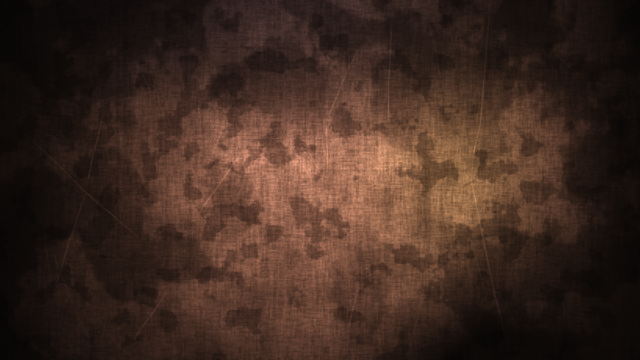
This texture is drawn by a WebGL 2 fragment shader. Its source:

```glsl
#version 300 es
precision highp float;
// Worn brown leather: warm central glow, dark stains, woven grain and fine scratches.
uniform vec2 u_resolution;
out vec4 fragColor;

float hash(vec2 p) {
  vec3 q = fract(p.xyx * vec3(0.1031, 0.1030, 0.0973));
  q += dot(q, q.yzx + 33.33);
  return fract((q.x + q.y) * q.z);
}

float noise(vec2 p) {
  vec2 i = floor(p), f = fract(p);
  f = f * f * (3.0 - 2.0 * f);
  return mix(mix(hash(i), hash(i + vec2(1, 0)), f.x),
             mix(hash(i + vec2(0, 1)), hash(i + vec2(1, 1)), f.x), f.y);
}

float fbm(vec2 p) {
  float sum = 0.0, amp = 0.5;
  for (int i = 0; i < 6; i++) {
    sum += amp * noise(p);
    p = mat2(1.6, 1.2, -1.2, 1.6) * p + 7.3;
    amp *= 0.5;
  }
  return sum;
}

// Soft elliptical spot of light
float glow(vec2 p, vec2 center, vec2 radius) {
  vec2 d = (p - center) / radius;
  return exp(-dot(d, d));
}

// Thin stroke from a to b, fading at both ends
float scratch(vec2 p, vec2 a, vec2 b, float width) {
  vec2 ab = b - a;
  float h = clamp(dot(p - a, ab) / dot(ab, ab), 0.0, 1.0);
  float soft = max(width, 0.7 / u_resolution.y);
  return (1.0 - smoothstep(0.0, 2.0 * soft, length(p - a - ab * h)))
       * (0.45 + 0.55 * smoothstep(0.0, 0.3, h * (1.0 - h) * 2.0));
}

// Broad distribution of light over the surface
float lighting(vec2 p) {
  float light = 0.06;
  light += 0.30 * glow(p, vec2(0.88, 0.42), vec2(0.62, 0.42));
  light += 0.15 * glow(p, vec2(0.95, 0.54), vec2(0.50, 0.20));
  light += 0.11 * glow(p, vec2(0.77, 0.55), vec2(0.14, 0.13));
  light += 0.14 * glow(p, vec2(1.09, 0.53), vec2(0.18, 0.16));
  light += 0.17 * glow(p, vec2(1.29, 0.57), vec2(0.13, 0.20));
  light += 0.12 * glow(p, vec2(0.87, 0.20), vec2(0.33, 0.25));
  light += 0.12 * glow(p, vec2(0.92, 0.95), vec2(0.32, 0.25));
  light += 0.08 * glow(p, vec2(0.52, 0.62), vec2(0.20, 0.20));
  light += 0.10 * glow(p, vec2(1.50, 0.58), vec2(0.20, 0.35));
  light -= 0.14 * glow(p, vec2(1.36, 0.03), vec2(0.25, 0.17));
  return max(light, 0.03);
}

void main() {
  vec2 uv = gl_FragCoord.xy / u_resolution;
  vec2 p = uv * vec2(16.0 / 9.0, 1.0);
  float light = lighting(p + 0.08 * (vec2(fbm(p * 5.0), fbm(p * 5.0 + 31.0)) - 0.5));

  // Peeled stains, strongest away from the center
  float wear = 1.0 - 0.8 * glow(p, vec2(0.95, 0.43), vec2(0.48, 0.36));
  float stain = smoothstep(0.47, 0.57, fbm(p * 6.0 + vec2(3.1, 8.4)));
  float flecks = smoothstep(0.57, 0.66, fbm(p * 17.0 + 50.0));
  float tone = light * 1.16 * (1.0 - 0.42 * wear * stain) * (1.0 - 0.28 * flecks);
  tone *= 0.72 + 0.56 * fbm(p * 11.0 + 19.0);

  // Woven grain: crossed fibers, long streaks and speckle
  float weave = noise(p * vec2(230, 38)) + noise(p * vec2(45, 250)) - 1.0;
  float streak = noise(p * vec2(110, 5)) - 0.5;
  float speckle = noise(p * 270.0) - 0.5;
  tone *= 1.0 + 0.20 * weave + 0.16 * streak + 0.22 * speckle;

  // Long scratches
  vec4 strokes[11] = vec4[11](
    vec4(1.354, 0.954, 1.315, 0.502), vec4(1.315, 0.502, 1.400, 0.070),
    vec4(0.282, 0.676, 0.243, 0.479), vec4(0.243, 0.479, 0.157, 0.213),
    vec4(0.070, 0.630, 0.382, 0.340), vec4(1.088, 0.930, 1.076, 0.650),
    vec4(0.990, 0.860, 0.907, 0.667), vec4(0.907, 0.667, 0.905, 0.520),
    vec4(0.667, 0.574, 0.544, 0.398), vec4(0.995, 0.213, 0.960, 0.030),
    vec4(0.463, 0.200, 0.370, 0.060));
  vec2 bent = p + 0.012 * (vec2(noise(p * 9.0), noise(p * 9.0 + 40.0)) - 0.5);
  float marks = 0.0;
  for (int i = 0; i < 11; i++)
    marks = max(marks, scratch(bent, strokes[i].xy, strokes[i].zw, 0.0018));

  // Scattered faint hairlines, mostly upright
  for (int i = 0; i < 26; i++) {
    float k = float(i);
    vec2 start = vec2(hash(vec2(k, 1.7)) * 1.78, hash(vec2(k, 5.3)));
    vec2 span = vec2(0.16 * (hash(vec2(k, 9.1)) - 0.5), 0.06 + 0.2 * hash(vec2(k, 13.9)));
    marks = max(marks, 0.45 * scratch(bent, start, start + span, 0.0012));
  }
  tone += marks * (0.05 + 0.22 * light) * (0.45 + 0.55 * noise(p * 60.0));

  // Brown ramp, cool at the top and golden on the right
  vec3 color = tone * vec3(1.0, 0.61 + 0.08 * tone, 0.46 + 0.09 * tone);
  color *= mix(vec3(1), vec3(0.90, 0.98, 1.22), glow(p, vec2(0.70, 1.05), vec2(0.65, 0.28)));
  color *= mix(vec3(1), vec3(1.0, 1.08, 0.90), glow(p, vec2(1.28, 0.52), vec2(0.22, 0.30)));

  // Darkened side edges
  color *= 0.45 + 0.55 * smoothstep(0.0, 0.14, min(uv.x, 1.0 - uv.x));
  fragColor = vec4(clamp(color + 0.012, 0.0, 1.0), 1.0);
}
```
